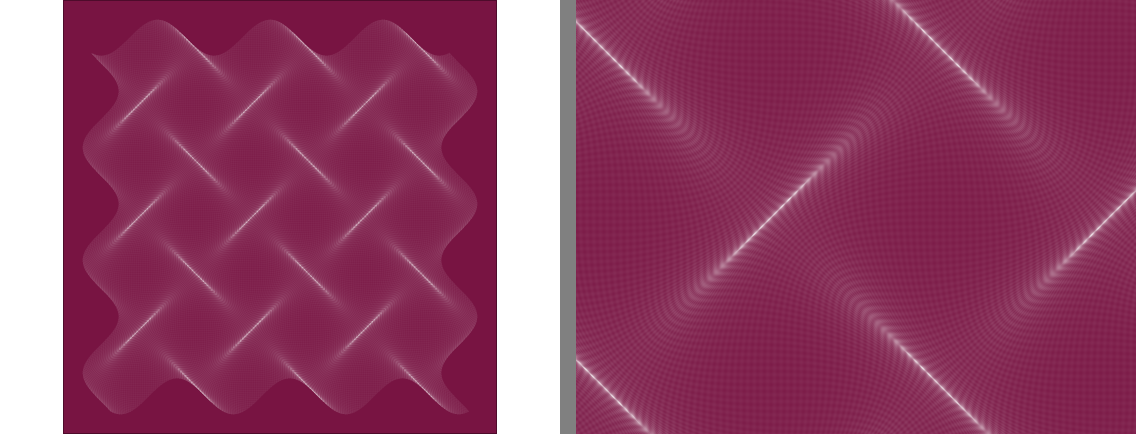
Left, the full canvas; right, a detail of the centre.
This pattern is drawn by a Shadertoy shader. Its source:

```glsl
// A square sheet of fine dots, folded by x = u + sin(v), y = v + cos(u), on a plum panel.
// Each sample inverts the fold by bisection; brightness is the dot density 1 / det(J),
// which peaks in bright diagonal streaks where the sheet is nearly pinched.

#define HALF_RANGE 12.1     // fold units from panel centre to panel edge
#define SHEET_HALF 10.0     // half side of the unfolded sheet
#define DOTS 160.0          // dots along one side of the sheet
#define DOT_CONTRAST 0.45
#define GLOW 0.12           // opacity of one layer of dots
#define PINCH_FLOOR 0.03    // limits the density in the streaks
#define BORDER 0.04         // outline width in fold units
#define SAMPLES 3           // sub-samples per pixel side
#define PLUM vec3(0.47, 0.08, 0.26)
#define OUTLINE vec3(0.24, 0.03, 0.13)
#define PAPER vec3(1.0)

// Solve u + sin(y - cos(u)) = x; the left side never decreases with u.
vec2 unfold(vec2 p) {
    float low = p.x - 1.0, high = p.x + 1.0;
    for (int i = 0; i < 18; i++) {
        float u = 0.5 * (low + high);
        if (u + sin(p.y - cos(u)) < p.x) low = u;
        else high = u;
    }
    float u = 0.5 * (low + high);
    return vec2(u, p.y - cos(u));
}

// Density of the folded dots at a point of the panel.
float dotDensity(vec2 p) {
    if (max(abs(p.x), abs(p.y)) > SHEET_HALF + 1.0) return 0.0;
    vec2 uv = unfold(p);
    if (max(abs(uv.x), abs(uv.y)) > SHEET_HALF) return 0.0;
    float det = 1.0 + sin(uv.x) * cos(uv.y);
    vec2 wave = cos(uv * DOTS * 3.14159265 / SHEET_HALF);
    return (1.0 + DOT_CONTRAST * wave.x * wave.y) / (max(det, 0.0) + PINCH_FLOOR);
}

void mainImage(out vec4 fragColor, in vec2 fragCoord) {
    float pixel = 2.0 * HALF_RANGE / iResolution.y;
    vec2 p = (fragCoord - 0.5 * iResolution.xy) * pixel;

    // Average the density over the pixel.
    float density = 0.0;
    for (int j = 0; j < SAMPLES; j++)
        for (int i = 0; i < SAMPLES; i++) {
            vec2 offset = (vec2(i, j) + 0.5) / float(SAMPLES) - 0.5;
            density += dotDensity(p + offset * pixel);
        }
    density /= float(SAMPLES * SAMPLES);
    vec3 color = mix(PLUM, vec3(1.0), 1.0 - exp(-GLOW * density));

    // Outlined panel on white paper.
    float edge = max(abs(p.x), abs(p.y)) - HALF_RANGE;
    color = mix(color, OUTLINE, clamp((edge + BORDER) / pixel + 0.5, 0.0, 1.0));
    color = mix(color, PAPER, clamp(edge / pixel + 0.5, 0.0, 1.0));
    fragColor = vec4(color, 1.0);
}
```
